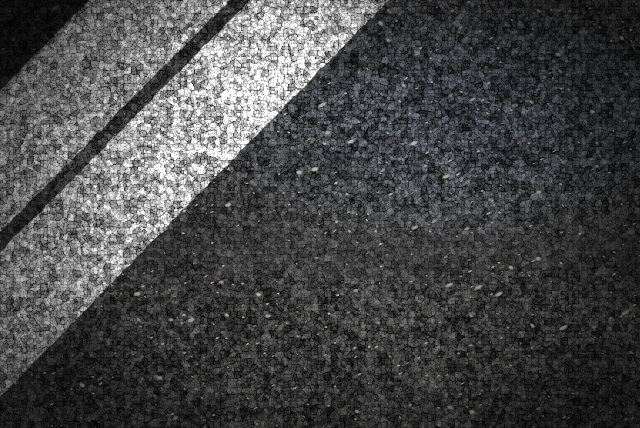
Write a WebGL 2 fragment shader that draws this texture.

```glsl
#version 300 es
precision highp float;
precision highp int;
// Worn asphalt crossed by a diagonal painted band with a dark split line.
// Cellular noise gives the stones, value noise the wear, sparse grid cells
// the pale chips; a soft vignette lights the scene. Unit: canvas height.
uniform vec2 u_resolution;
out vec4 fragColor;

// Boundaries as y = intercept + slope * x
const vec2 PAINT_LOWER = vec2(0.072, 1.022);
const vec2 PAINT_UPPER = vec2(0.791, 0.990);
const vec2 SPLIT_LINE = vec2(0.434, 1.010);
const float SPLIT_HALF_WIDTH = 0.0165;
const float EDGE_WEAR = 0.008;
const float EDGE_SOFTNESS = 0.0018;

const vec3 ASPHALT = vec3(0.238, 0.237, 0.236);
const vec3 PAINT = vec3(0.71, 0.71, 0.71);
const vec3 CHIP = vec3(0.84, 0.81, 0.74);
const vec3 COOL_TINT = vec3(0.94, 0.99, 1.10);
const float COARSE_STONES = 62.0;
const float FINE_STONES = 128.0;
const float ASPHALT_CONTRAST = 1.05;
const float PAINT_CONTRAST = 0.78;
const float VIGNETTE_FLOOR = 0.38;

// Integer hash giving two values in 0..1
vec2 hash2(vec2 cell) {
  uvec2 v = uvec2(ivec2(cell) + 4096) * 1664525u + 1013904223u;
  v.x += v.y * 1664525u;
  v.y += v.x * 1664525u;
  v ^= v >> 16u;
  v.x += v.y * 1664525u;
  v.y += v.x * 1664525u;
  v ^= v >> 16u;
  return vec2(v & 65535u) / 65535.0;
}

float valueNoise(vec2 p) {
  vec2 i = floor(p), f = fract(p);
  f = f * f * (3.0 - 2.0 * f);
  float low = mix(hash2(i).x, hash2(i + vec2(1, 0)).x, f.x);
  float high = mix(hash2(i + vec2(0, 1)).x, hash2(i + vec2(1, 1)).x, f.x);
  return mix(low, high, f.y);
}

float fbm(vec2 p) {
  float sum = 0.0, gain = 0.5;
  for (int i = 0; i < 4; i++) {
    sum += gain * valueNoise(p);
    p = p * 2.03 + 17.3;
    gain *= 0.5;
  }
  return sum / 0.9375;
}

// Stone brightness about zero, dropping in the gaps between cells
float stones(vec2 p) {
  vec2 base = floor(p);
  float nearest = 9.0, second = 9.0, tone = 0.0;
  for (int y = -1; y <= 1; y++)
    for (int x = -1; x <= 1; x++) {
      vec2 cell = base + vec2(x, y);
      vec2 rnd = hash2(cell);
      float d = length(cell + 0.1 + 0.8 * rnd - p);
      if (d < nearest) {
        second = nearest;
        nearest = d;
        tone = hash2(cell + 531.0).x;
      } else second = min(second, d);
    }
  return (tone - 0.5) + 0.6 * (smoothstep(0.0, 0.35, second - nearest) - 0.62);
}

// Scattered flat chips, at most one in each grid cell
float chips(vec2 p, float scale, float density, float radius) {
  vec2 cell = floor(p * scale);
  vec2 rnd = hash2(cell + 97.0), size = hash2(cell + 733.0);
  vec2 offset = (fract(p * scale) - mix(vec2(0.2), vec2(0.8), rnd)) / scale;
  offset.y += (size.y - 0.5) * offset.x;
  float r = radius * mix(0.5, 1.0, size.x);
  float d = length(offset * vec2(mix(0.55, 1.1, size.y), 1.2));
  float present = step(hash2(cell + 211.0).y, density);
  return present * (1.0 - smoothstep(r * 0.45, r * 1.25, d)) * mix(0.45, 1.0, size.x);
}

// Signed distance to a boundary, positive above it
float above(vec2 p, vec2 line) {
  return (p.y - line.x - line.y * p.x) / sqrt(1.0 + line.y * line.y);
}

void main() {
  vec2 p = gl_FragCoord.xy / u_resolution.y;
  vec2 uv = gl_FragCoord.xy / u_resolution;
  float soft = max(EDGE_SOFTNESS, 0.7 / u_resolution.y);

  // Painted band with ragged borders
  float wear = EDGE_WEAR * (fbm(p * 55.0) - 0.5);
  float paint = smoothstep(-soft, soft, above(p, PAINT_LOWER) + wear);
  paint *= smoothstep(-soft, soft, wear - above(p, PAINT_UPPER));
  paint *= smoothstep(-soft, soft, abs(above(p, SPLIT_LINE) + wear) - SPLIT_HALF_WIDTH);

  // Stone grain, calmer in a broad horizontal strip
  float grain = 0.65 * stones(p * COARSE_STONES) + 0.75 * stones(p * FINE_STONES + 31.0);
  grain += 0.7 * (fbm(p * 90.0) - 0.5);
  float calm = 1.0 - 0.3 * exp(-pow((p.y - 0.42) / 0.09, 2.0));
  float patches = 1.0 + 0.4 * (fbm(p * vec2(5.0, 8.0)) - 0.5);
  vec3 road = ASPHALT * patches * max(0.12, 1.0 + ASPHALT_CONTRAST * calm * grain);
  float cool = exp(-dot((p - vec2(1.08, 0.74)) * vec2(2.2, 5.0), (p - vec2(1.08, 0.74)) * vec2(2.2, 5.0)));
  road *= mix(vec3(1.0), COOL_TINT * 1.12, cool);
  float chip = max(chips(p, 14.0, 0.38, 0.0065), chips(p + 3.7, 42.0, 0.3, 0.0032));
  road = mix(road, CHIP, 0.85 * chip);
  vec3 marking = PAINT * mix(1.0, patches, 0.4) * max(0.15, 1.0 + PAINT_CONTRAST * grain);

  // Light: vignette, glow on the upper band, deep shade in the far corner
  float radial = length((uv - 0.5) * vec2(1.8, 1.5));
  float light = mix(1.0, VIGNETTE_FLOOR, smoothstep(0.3, 1.15, radial));
  light += 0.22 * exp(-18.0 * dot(p - vec2(0.64, 0.87), p - vec2(0.64, 0.87))) * paint;
  light *= mix(1.0, 0.5, smoothstep(-0.02, 0.02, above(p, PAINT_UPPER)));
  fragColor = vec4(clamp(mix(road, marking, paint) * light, 0.0, 1.0), 1.0);
}
```
